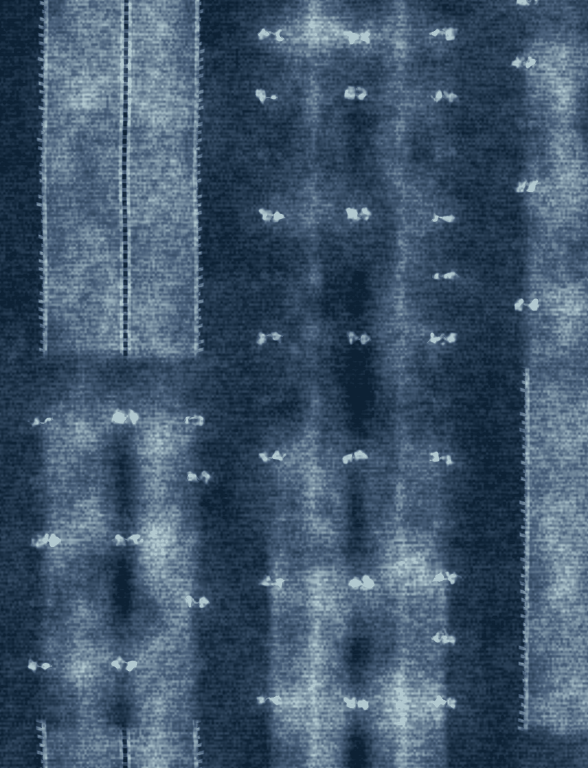
This texture is drawn by a WebGL 1 fragment shader. Its source:

```glsl
precision highp float;
// Indigo shibori cloth: upright columns of stitched pale panels and tied bow-shaped knots.
uniform vec2 u_resolution;

const float PI = 3.14159265;
const float COLUMN_PITCH = 0.314;
const float FIRST_COLUMN = 0.156;
const float KNOT_PITCH = 0.079;
const vec3 INDIGO = vec3(0.05, 0.13, 0.205);
const vec3 FADED = vec3(0.29, 0.38, 0.485);
const vec3 BLEACHED = vec3(0.70, 0.79, 0.815);

float hash(vec2 p) {
  p = fract(p * vec2(0.1031, 0.1137));
  p += dot(p, p.yx + 33.33);
  return fract((p.x + p.y) * p.x * 17.3);
}

float noise(vec2 p) {
  vec2 i = floor(p), f = fract(p);
  f = f * f * (3.0 - 2.0 * f);
  return mix(mix(hash(i), hash(i + vec2(1, 0)), f.x),
             mix(hash(i + vec2(0, 1)), hash(i + vec2(1, 1)), f.x), f.y);
}

float fbm(vec2 p) {
  float sum = 0.0, amp = 0.53;
  for (int i = 0; i < 4; i++) {
    sum += amp * noise(p);
    p = p * 2.03 + 17.7;
    amp *= 0.5;
  }
  return sum;
}

float bell(float x, float width) {
  return exp(-x * x / (width * width));
}

// Soft-edged line of the given half width
float line(float d, float halfWidth) {
  return 1.0 - smoothstep(halfWidth - 0.0012, halfWidth + 0.0016, abs(d));
}

// Two resist blobs joined by a thread; edge knots have a smaller inner blob
float knot(vec2 d, float side, float seed) {
  d += 0.009 * (vec2(noise(d * 150.0 + seed), noise(d * 150.0 + seed + 40.0)) - 0.5);
  float size = mix(0.009, 0.0115, hash(vec2(seed, 3.0)));
  size *= d.x * side < 0.0 ? 0.75 : 1.0;
  float blob = 1.0 - smoothstep(0.3 * size, size, length(vec2(abs(d.x) - 0.0085, d.y)));
  float thread = line(d.y, 0.0018) * line(d.x, 0.016);
  return max(blob, 0.5 * thread) + 0.2 * bell(length(d * vec2(0.6, 1.0)), 0.022);
}

// Three lines of knots: both edges and the centre fold
float knots(vec2 q, float col, float halfWidth, float offset, float fold) {
  float sum = 0.0;
  float row = floor((q.y - offset) / KNOT_PITCH + 0.5);
  for (int i = -1; i <= 1; i++) {
    float side = float(i);
    float seed = row * 7.0 + col * 31.0 + side * 3.0 + 90.0;
    float flip = side > 0.0 ? 1.0 - mod(col, 2.0) : 0.0;
    float tied = 1.0 - mod(row + col + flip, 2.0);
    float extra = step(0.68, hash(vec2(seed, 8.0))) * abs(side);
    float power = max(max(tied, extra), 0.18 * abs(side));
    if (row == 0.0 && col == 1.0) power = 1.0;
    power *= step(row, 11.0);
    vec2 jitter = 0.008 * (vec2(hash(vec2(seed, 1.0)), hash(vec2(seed, 2.0))) - 0.5);
    vec2 center = vec2(side * halfWidth + fold * (1.0 - abs(side)), offset + row * KNOT_PITCH);
    sum += power * knot(q - center - jitter, side, seed);
  }
  return sum;
}

// Cloudy dye of a tied stretch; shade darkens it near a panel
float tiedDye(vec2 q, float col, float halfWidth, float offset, float fold, float shade) {
  float middle = mod(col, 2.0);
  float wear = mix(0.85 * shade, 0.15 + 0.85 * smoothstep(0.5, 0.8, q.y), middle);
  float soft = mix(0.035, 0.008, wear);
  float inside = 1.0 - smoothstep(-soft, soft, abs(q.x) - halfWidth);
  float wave = 0.5 + 0.5 * cos(PI * ((q.y - offset) / KNOT_PITCH + col));
  float off = abs(q.x) - 0.5 * halfWidth;
  float streak = mix(0.04, 0.13, middle) * bell(off, 0.008) + 0.12 * bell(off, 0.028);
  streak *= 0.5 + noise(vec2(q.x * 20.0, q.y * 25.0 + col));
  float cloud = fbm(q * vec2(24.0, 15.0) + col * 9.0) - 0.5;
  float tone = 0.07 + wear * (0.21 + 0.18 * wave) + streak + 0.55 * cloud;
  tone += middle * bell(q.y - 0.045, 0.03) * mix(0.42, 0.22, smoothstep(-0.02, 0.03, q.x));
  tone -= bell(q.x - fold, 0.016) * (0.10 + 0.24 * wear) * (1.0 - 0.4 * wave);
  return tone * inside;
}

// Pale panel with a dashed centre seam
float panelDye(vec2 q, float fold) {
  float tone = 0.41 + 0.55 * (fbm(q * vec2(22.0, 16.0) + 5.0) - 0.5);
  tone += 0.10 * bell(abs(q.x) - 0.05, 0.03);
  float seam = q.x - fold;
  tone += 0.25 * line(abs(seam) - 0.005, 0.002) * (0.4 + noise(q * vec2(90.0, 160.0)));
  float dash = smoothstep(0.12, 0.3, abs(fract(q.y / 0.0115) - 0.5));
  return tone - line(seam, 0.0024) * (0.12 + 0.4 * dash);
}

// Pale ragged edge stitching with teeth pointing outward
float stitches(vec2 q, float edge) {
  float cell = q.y / 0.0105;
  float reach = mix(0.003, 0.010, hash(vec2(floor(cell) + 50.0, sign(q.x) + 4.0)));
  float tooth = 1.0 - smoothstep(0.1, 0.34, abs(fract(cell + edge * 25.0) - 0.5));
  tooth *= smoothstep(-0.002, 0.0, edge) * (1.0 - smoothstep(reach - 0.002, reach + 0.001, edge));
  float rag = 0.5 + 0.6 * noise(q * vec2(120.0, 150.0));
  return max(line(edge + 0.001, 0.0028) * rag, 0.85 * tooth);
}

void main() {
  vec2 p = vec2(gl_FragCoord.x, u_resolution.y - gl_FragCoord.y) / u_resolution.y;
  float col = floor((p.x - FIRST_COLUMN) / COLUMN_PITCH + 0.5);
  float middle = mod(col, 2.0), outer = 1.0 - middle;
  vec2 q = vec2(p.x - FIRST_COLUMN - col * COLUMN_PITCH + 0.004 * middle, p.y);
  q.x += 0.005 * (noise(vec2(p.y * 9.0, col * 5.0)) - 0.5);
  float halfWidth = 0.0995 + 0.0145 * middle;
  float offset = 0.045 + (0.027 + 0.005 * col) * outer;
  float fold = 0.006 * outer;

  // Extent of the stitched panel along its column
  float along = mod(p.y - 0.935 + 0.23 * col, 1.0);
  float span = 0.535 - 0.025 * col;
  float fray = 0.016 * (noise(p * vec2(45.0, 30.0)) - 0.5);
  float tail = outer * (1.0 - smoothstep(span - 0.018, span + 0.006, along + fray));
  float panel = tail * smoothstep(0.0, 0.04, along + fray);
  float sewn = tail * smoothstep(0.0, 0.006, along);
  float shade = smoothstep(span, span + 0.13, along);
  float clear = smoothstep(span + 0.02, span + 0.04, along) * (1.0 - smoothstep(0.955, 0.975, along));

  // Dye layers
  float edge = abs(q.x) - halfWidth;
  float tone = 0.12 + 0.38 * (fbm(p * vec2(11.0, 8.0)) - 0.5);
  float tied = tiedDye(q, col, halfWidth, offset, fold, max(shade, step(along, 0.1)));
  tied += 0.66 * knots(q, col, halfWidth, offset, fold) * mix(clear, 1.0, middle);
  float inside = 1.0 - smoothstep(-0.002, 0.002, edge);
  tone = max(tone, 0.02) + mix(tied, panelDye(q, fold) * inside, panel);
  tone = mix(tone, 0.88, 0.8 * sewn * stitches(q, edge));

  // Woven threads and grain
  float weft = noise(p * vec2(75.0, 225.0)) - 0.5;
  float warp = noise(p * vec2(230.0, 70.0)) - 0.5;
  float grain = noise(p * vec2(350.0, 310.0)) - 0.5;
  float rib = sin(2.0 * PI * (p.y * 176.0 + 0.6 * noise(p * 14.0)));
  float weave = 0.17 * weft + 0.07 * warp + 0.25 * grain + 0.04 * rib;
  tone = clamp(tone + weave * (0.75 + 0.55 * clamp(tone, 0.0, 1.0)), 0.0, 1.0);
  vec3 color = mix(INDIGO, FADED, min(tone * 2.0, 1.0));
  color = mix(color, BLEACHED, max(tone * 2.0 - 1.0, 0.0));
  gl_FragColor = vec4(color, 1.0);
}
```
